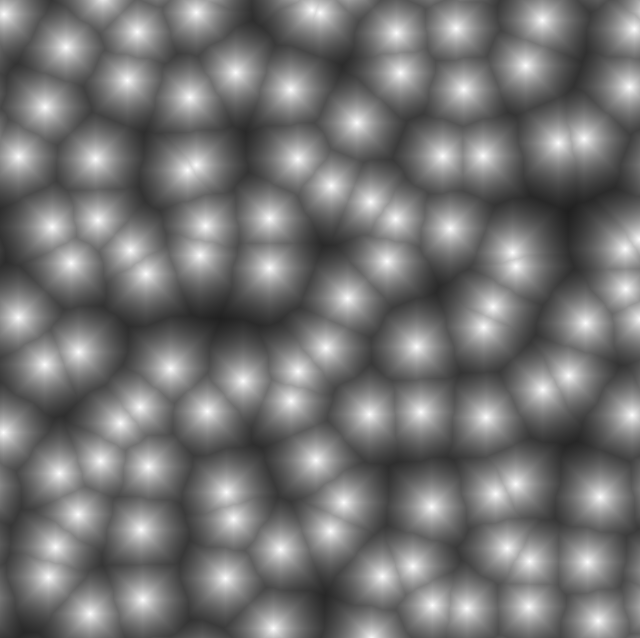
Give the GLSL for this texture, as a Shadertoy shader.

```glsl
// Soft glowing cones scattered on a jittered grid, meeting in dark cell creases.

#define CELLS 10.0      // grid cells along the canvas height
#define JITTER 1.0      // how far a point may wander in its grid cell
#define FALLOFF 1.85    // rate at which light fades from each point
#define RAYS 0.9        // strength of the eight faint rays
#define PEAK 0.99       // brightness at a point
#define SEED 17.0       // selects the arrangement

// Two pseudo-random values per grid cell
vec2 hash2(vec2 cell) {
    vec3 p = fract(vec3(cell.xyx + SEED) * vec3(0.1031, 0.1030, 0.0973));
    p += dot(p, p.yzx + 33.33);
    return fract((p.xx + p.yz) * p.zy);
}

// Round distance blended with an eight-sided one, which leaves bright rays
float rayDistance(vec2 offset) {
    vec2 a = abs(offset);
    float octagon = max(a.x, a.y) + (sqrt(2.0) - 1.0) * min(a.x, a.y);
    return mix(length(offset), octagon, RAYS);
}

// Distance to the nearest scattered point
float nearestPoint(vec2 p) {
    vec2 home = floor(p);
    float nearest = 8.0;
    for (int y = -2; y <= 2; y++) {
        for (int x = -2; x <= 2; x++) {
            vec2 cell = home + vec2(x, y);
            vec2 point = cell + 0.5 + JITTER * (hash2(cell) - 0.5);
            nearest = min(nearest, rayDistance(p - point));
        }
    }
    return nearest;
}

void mainImage(out vec4 fragColor, in vec2 fragCoord) {
    vec2 p = fragCoord / iResolution.y * CELLS;
    float glow = PEAK * exp(-FALLOFF * nearestPoint(p));
    fragColor = vec4(vec3(glow), 1.0);
}
```
